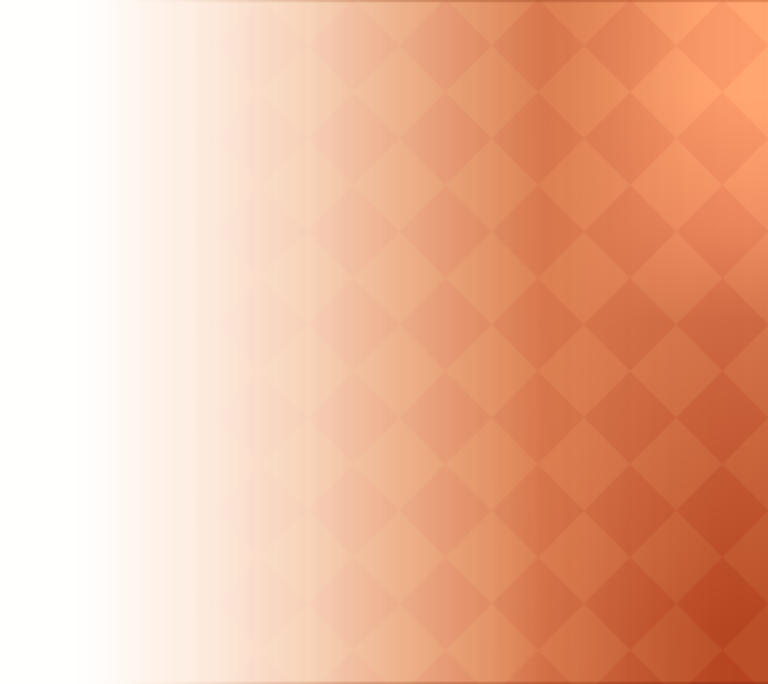
Give the GLSL for this background, as a WebGL 2 fragment shader.

```glsl
#version 300 es
precision highp float;
// Diamond checker fading from white on the left to glowing copper on the right.

uniform vec2 u_resolution;
out vec4 fragColor;

// Linear ramp from 0 at a to 1 at b.
float ramp(float a, float b, float t) {
  return clamp((t - a) / (b - a), 0.0, 1.0);
}

// Random slope in -1..1 for a lattice point.
float slope(float i) {
  return fract(sin(i * 127.1) * 4375.5) * 2.0 - 1.0;
}

// One-dimensional gradient noise.
float streaks(float x) {
  float i = floor(x), f = x - i;
  return mix(slope(i) * f, slope(i + 1.0) * (f - 1.0), f * f * (3.0 - 2.0 * f));
}

// White through peach to orange, left to right.
vec3 fade(float x) {
  vec3 c = mix(vec3(1.0, 1.0, 0.996), vec3(0.995, 0.93, 0.885), smoothstep(0.08, 0.27, x));
  c = mix(c, vec3(0.97, 0.82, 0.72), ramp(0.25, 0.40, x));
  c = mix(c, vec3(0.92, 0.655, 0.50), ramp(0.40, 0.55, x));
  return mix(c, vec3(0.855, 0.485, 0.31), ramp(0.55, 0.71, x));
}

// Deep rust at the bottom to bright apricot at the top.
vec3 copper(float y) {
  vec3 c = mix(vec3(0.72, 0.29, 0.14), vec3(0.82, 0.43, 0.275), ramp(0.08, 0.53, y));
  c = mix(c, vec3(0.93, 0.54, 0.37), ramp(0.53, 0.67, y));
  return mix(c, vec3(1.0, 0.63, 0.43), ramp(0.67, 0.86, y));
}

// Signed diamond checker: +1 in light cells, -1 in dark cells.
float diamonds(vec2 p) {
  vec2 cell = (p - vec2(0.8538, 0.8655)) / vec2(0.1349, 0.136);
  vec2 q = abs(fract(cell + 0.5) - 0.5);
  float edge = max(0.024, 8.0 / u_resolution.y);
  return smoothstep(-edge, edge, 0.5 - q.x - q.y) * 2.0 - 1.0;
}

void main() {
  vec2 uv = gl_FragCoord.xy / u_resolution;
  vec2 p = gl_FragCoord.xy / u_resolution.y;

  // Horizontal fade, with the vertical glow held closer to the right near the top.
  float glow = smoothstep(mix(0.62, 0.70, uv.y), 0.98, uv.x);
  vec3 color = mix(fade(uv.x), copper(uv.y), glow);

  // Dark cells lean pink, light cells lean gold.
  vec3 tint = mix(vec3(0.003, 0.014, 0.005), vec3(0.012, 0.021, 0.014), ramp(0.5, 0.8, uv.x));
  color += tint * diamonds(p) * smoothstep(0.18, 0.62, uv.x);

  // Faint vertical streaks through the fade.
  color += 0.011 * streaks(uv.x * 90.0) * smoothstep(0.1, 0.3, uv.x);

  // Thin shaded rims along the top and bottom.
  float rim = 1.0 - smoothstep(0.001, 0.005, min(uv.y, 1.0 - uv.y));
  color = mix(color, color * vec3(0.88, 0.80, 0.74), rim * smoothstep(0.12, 0.6, uv.x));

  fragColor = vec4(clamp(color, 0.0, 1.0), 1.0);
}
```
